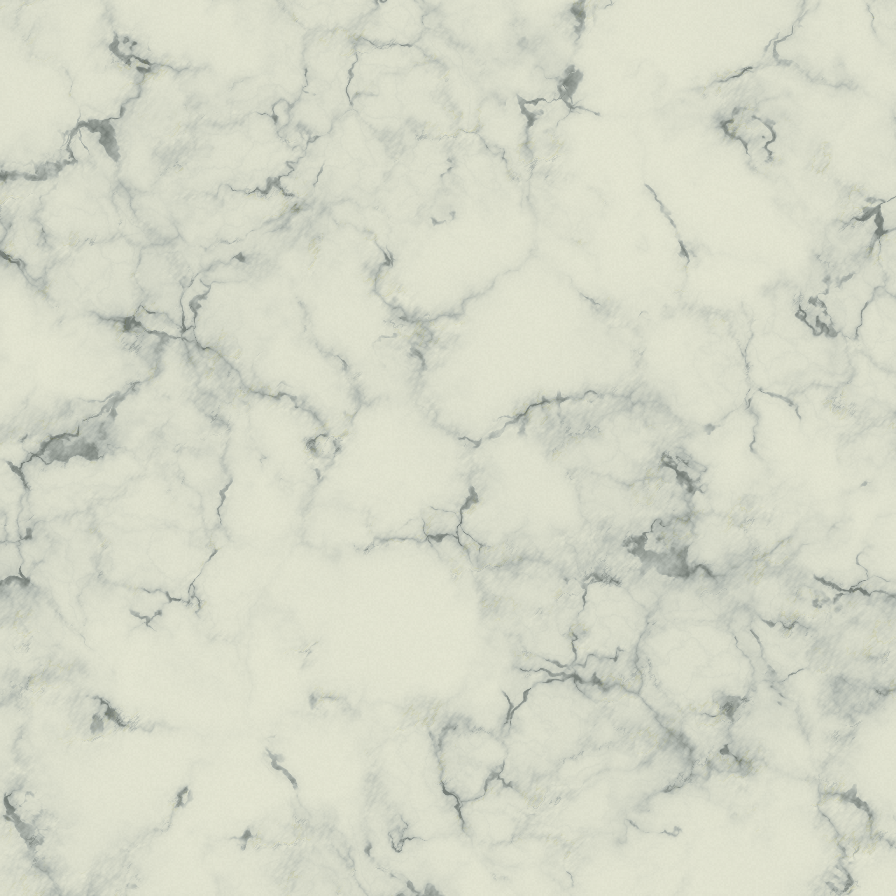
Reproduce this texture procedurally as a WebGL 2 fragment shader.

```glsl
#version 300 es
precision highp float;
// Pale cream marble crossed by blue-grey veins. Borders of warped cellular
// noise give the veins at three sizes; layered sines make them ragged, break
// them up and open small dark crevices with chipped flakes.

uniform vec2 u_resolution;
out vec4 outColor;

vec2 hash2(vec2 p) {
    vec3 q = fract(vec3(p.xyx) * vec3(0.1031, 0.1030, 0.0973));
    q += dot(q, q.yzx + 33.33);
    return fract((q.xx + q.yz) * q.zy);
}

// Rotated sines, each bent by the layer before it.
vec2 layeredSines(vec2 p) {
    const mat2 turn = mat2(0.8, 0.6, -0.6, 0.8);
    vec2 sum = vec2(0.0), bend = vec2(0.0);
    float amplitude = 0.5;
    for (int i = 0; i < 6; i++) {
        p = turn * p * 1.9 + 1.3;
        bend = sin(p.yx + 1.2 * bend + float(i) * vec2(2.1, 3.7));
        sum += amplitude * bend;
        amplitude *= 0.6;
    }
    return sum;
}

// Gap between the two nearest cell centres, in canvas units: zero on borders.
float cellBorder(vec2 p, float scale) {
    p *= scale;
    vec2 cell = floor(p);
    float nearest = 9.0, second = 9.0;
    for (int y = -1; y <= 1; y++) {
        for (int x = -1; x <= 1; x++) {
            vec2 id = cell + vec2(x, y);
            float d = length(id + hash2(id + 17.0) - p);
            second = min(second, max(nearest, d));
            nearest = min(nearest, d);
        }
    }
    return (second - nearest) / scale;
}

void main() {
    vec2 p = gl_FragCoord.xy / min(u_resolution.x, u_resolution.y);

    // Ragged domain and changing vein strength
    vec2 rough = layeredSines(p * 30.0 + 3.0);
    vec2 warped = p + 0.036 * layeredSines(p * 9.0) + 0.0085 * rough;
    vec2 patches = layeredSines(p * 5.0 + 7.0);
    vec2 breaks = layeredSines(p * 17.0 + 21.0);
    vec2 chips = layeredSines(p * 44.0 + 11.0);
    float strength = mix(0.2, 1.1, smoothstep(-0.6, 0.5, patches.x + 0.6 * breaks.y));
    float crowded = smoothstep(-0.45, 0.6, patches.y + 0.4 * breaks.x);

    // Distances to the large, middle and small veins
    float large = cellBorder(warped, 5.6);
    float middle = cellBorder(warped + 0.31, 11.5);
    float small = cellBorder(warped + 0.007 * chips, 27.0);

    // Soft haze around narrow, broken cores
    float haze = exp(-large / 0.024) * strength;
    float core = exp(-large / 0.007) * strength * smoothstep(-0.5, 0.5, breaks.x);
    float branch = exp(-middle / 0.014) * crowded;
    float branchCore = exp(-middle / 0.005) * crowded * smoothstep(-0.2, 0.6, breaks.y);
    float thread = exp(-small / 0.004) * max(crowded * 0.6, haze);
    float dark = 0.07 * haze + 0.1 * core + 0.06 * branch + 0.085 * branchCore;
    dark += 0.045 * thread + 0.014 * crowded + 0.006 * patches.x;

    // Small crisp crevices where veins open up
    float nearVein = max(haze, 0.9 * branch);
    float opening = min(large, middle + 0.003) + 0.006 * chips.x;
    float crevice = smoothstep(0.0075, 0.0035, opening) * smoothstep(0.25, 0.6, breaks.y + 0.4 * rough.x);
    dark += 0.19 * crevice * smoothstep(0.15, 0.5, nearVein) * (0.75 + 0.4 * chips.y);

    // Chipped flakes: slanted relief with lit and shaded sides
    vec2 slant = vec2(p.x + p.y, 1.9 * (p.y - p.x));
    float flake = layeredSines(slant * 22.0).x;
    float lit = layeredSines((slant + vec2(0.002, 0.007)) * 22.0).x;
    float relief = clamp(flake - lit, -0.6, 0.6);
    float chipped = smoothstep(0.2, 0.65, nearVein + 0.25 * breaks.x);
    dark += 0.085 * relief * chipped;

    // Short hairline cracks along the flakes
    float crack = smoothstep(0.09, 0.02, abs(flake - 0.1)) * smoothstep(0.2, 0.6, rough.y);
    dark += 0.075 * crack * chipped;
    dark = clamp(dark, -0.01, 0.37);

    // Cream to blue-grey to slate
    float veil = clamp(dark / 0.16, -0.05, 1.0);
    vec3 color = mix(vec3(0.882, 0.888, 0.815), vec3(0.705, 0.73, 0.697), veil);
    color = mix(color, vec3(0.47, 0.5, 0.475), clamp((dark - 0.16) / 0.21, 0.0, 1.0));

    // Thin ochre stains and fine grain
    float stain = smoothstep(0.1, 0.02, abs(flake - 0.35)) * smoothstep(0.1, 0.5, breaks.x);
    color -= vec3(0.015, 0.02, 0.065) * stain * smoothstep(0.12, 0.4, nearVein);
    color += 0.018 * (hash2(floor(p * 512.0)).x - 0.5);
    outColor = vec4(color, 1.0);
}
```
